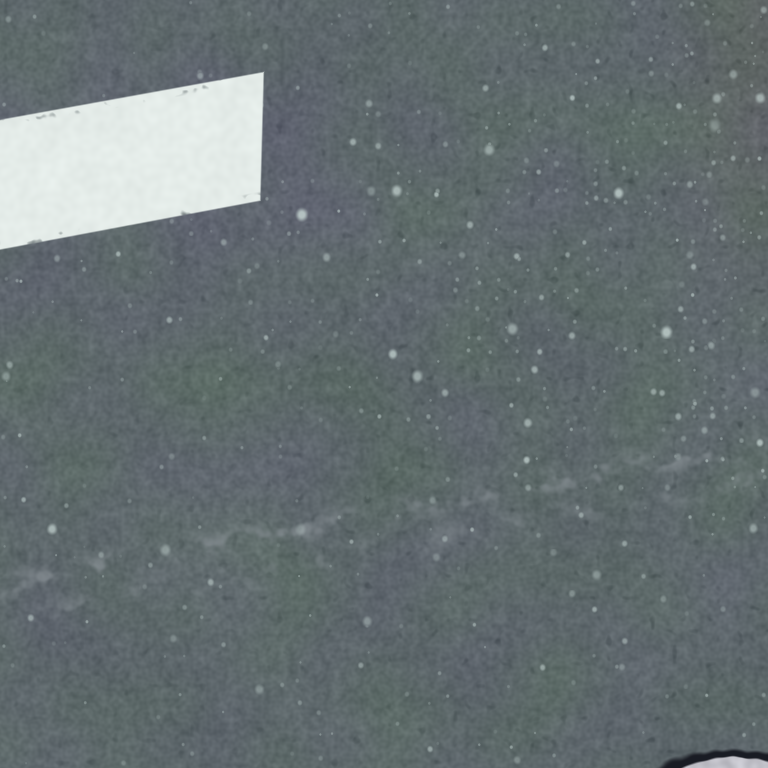
Give the GLSL for this texture, as a WebGL 2 fragment shader.

```glsl
#version 300 es
precision highp float;
// Worn asphalt with a painted road stripe at the upper left and a pale kerb stone in the corner.
// Gradient noise makes the grain and tint, hashed cells scatter bright grit,
// and signed distances shape the stripe, its chipped rim and the stone.

uniform vec2 u_resolution;
out vec4 outColor;

const vec3 ASPHALT = vec3(0.368, 0.410, 0.419);
const vec3 BLUE_TINT = vec3(0.006, -0.012, 0.018);
const vec3 WARM_TINT = vec3(0.008, -0.012, -0.016);
const vec3 GRIT = vec3(0.76, 0.82, 0.81);
const vec3 SCUFF = vec3(0.54, 0.57, 0.59);
const vec3 PAINT = vec3(0.895, 0.925, 0.912);
const vec3 STONE = vec3(0.76, 0.76, 0.79);
const vec3 SHADOW = vec3(0.10, 0.11, 0.14);

const vec2 STRIPE_TOP = vec2(0.844, 0.181);     // height at the left, slope
const vec2 STRIPE_BOTTOM = vec2(0.675, 0.188);
const vec2 STRIPE_END = vec2(0.322, 0.027);     // x at the bottom, lean
const vec2 SCUFF_LINE = vec2(0.237, 0.187);
const float GRAIN_STRENGTH = 0.085;
const float CHIP_DEPTH = 0.013;

float hash(vec2 p) {
    vec3 q = fract(p.xyx * vec3(0.1031, 0.1030, 0.0973));
    q += dot(q, q.yzx + 33.33);
    return fract((q.x + q.y) * q.z);
}

vec2 gradient(vec2 cell) {
    float angle = 6.2832 * hash(cell);
    return vec2(cos(angle), sin(angle));
}

float gradientNoise(vec2 p) {
    vec2 i = floor(p), f = fract(p);
    vec2 w = f * f * f * (f * (f * 6.0 - 15.0) + 10.0);
    vec2 e = vec2(1.0, 0.0);
    float low = mix(dot(gradient(i), f), dot(gradient(i + e), f - e), w.x);
    float high = mix(dot(gradient(i + e.yx), f - e.yx), dot(gradient(i + 1.0), f - 1.0), w.x);
    return mix(low, high, w.y);
}

float lineHeight(vec2 line, float x) {
    return line.x + line.y * x;
}

// Bright grit: one soft dot in some of the cells, denser to the upper right.
float gritLayer(vec2 uv, float cells, float amount, float seed) {
    vec2 cell = floor(uv * cells);
    vec2 key = cell + seed;
    vec2 center = 0.25 + 0.5 * vec2(hash(key + 11.3), hash(key + 47.9));
    vec2 mid = (cell + 0.5) / cells;
    float density = 0.35 + 0.9 * smoothstep(0.3, 0.9, mid.x) * smoothstep(0.2, 0.55, mid.y)
                  + 0.4 * smoothstep(0.15, 0.0, abs(mid.y - 0.63));
    float present = step(hash(key + 5.7), amount * density);
    float size = 0.10 + 0.13 * hash(key + 71.1);
    float dist = length((fract(uv * cells) - center) * vec2(1.0, 0.9));
    return present * (0.3 + 0.7 * hash(key + 90.2)) * smoothstep(size * 1.5, size * 0.4, dist);
}

vec3 asphalt(vec2 uv) {
    float broad = gradientNoise(uv * 5.0 + 3.0);
    float grain = 0.30 * gradientNoise(uv * 28.0) + 0.55 * gradientNoise(uv * vec2(88.0, 74.0) + 9.0)
                + 0.50 * gradientNoise(uv * 165.0 + 31.0);
    vec3 color = ASPHALT + 0.022 * broad + GRAIN_STRENGTH * grain;

    // Patches of blue, and a warmer upper right edge
    float nearStripe = smoothstep(0.30, 0.05, length((uv - vec2(0.24, 0.80)) * vec2(0.8, 1.0)));
    color += BLUE_TINT * (1.6 * gradientNoise(uv * 9.0 + 17.0) + 0.8 * nearStripe);
    color += WARM_TINT * smoothstep(0.82, 1.0, uv.x) * smoothstep(0.5, 0.9, uv.y);

    // Dark pits
    float pits = smoothstep(0.30, 0.60, gradientNoise(uv * 70.0 + 53.0));
    color -= 0.07 * pits * (0.5 + 0.5 * uv.x);

    // Broken pale scuffs along two rising lines
    float breaks = smoothstep(-0.02, 0.45, gradientNoise(uv * vec2(20.0, 34.0) + 5.0)
                 + 0.5 * gradientNoise(uv * 75.0));
    float offset = uv.y - lineHeight(SCUFF_LINE, uv.x);
    float scuff = exp(-pow(offset / 0.016, 2.0)) + 0.6 * exp(-pow((offset + 0.045) / 0.015, 2.0));
    color = mix(color, SCUFF, 0.65 * breaks * scuff);

    float grit = 0.0;
    for (int i = 0; i < 3; i++) {
        float k = float(i);
        grit = max(grit, gritLayer(uv, 34.0 + 22.0 * k, 0.05 + 0.025 * k, 19.0 * k) * (1.0 - 0.25 * k));
    }
    return mix(color, GRIT, 0.85 * grit);
}

void main() {
    vec2 uv = gl_FragCoord.xy / u_resolution;
    float soft = max(1.0 / min(u_resolution.x, u_resolution.y), 0.0015);
    vec3 color = asphalt(uv);

    // Stripe: inside distance to its three edges, with chips along the rims
    float below = lineHeight(STRIPE_TOP, uv.x) - uv.y;
    float above = uv.y - lineHeight(STRIPE_BOTTOM, uv.x);
    float inset = STRIPE_END.x + STRIPE_END.y * (uv.y - 0.11) - uv.x;
    float rim = min(below, above);
    float chips = smoothstep(0.22, 0.55, gradientNoise(uv * vec2(36.0, 62.0) + 2.0)
                + 0.35 * gradientNoise(uv * 120.0));
    float stripe = smoothstep(-soft, soft, min(rim, inset));
    float chipped = chips * smoothstep(CHIP_DEPTH, CHIP_DEPTH * 0.4, rim);
    vec3 paint = PAINT + 0.02 * gradientNoise(uv * 22.0) + 0.025 * gradientNoise(uv * 80.0);
    color = mix(color, mix(paint, ASPHALT * 0.95, 0.8 * chipped), stripe);

    // Corner stone: a flat ellipse inside a dark ragged outline
    float wobble = 0.003 * gradientNoise(uv * 55.0);
    float stone = (length((uv - vec2(0.955, -0.012)) / vec2(0.075, 0.026)) - 1.0) * 0.026 + wobble;
    color = mix(color, SHADOW, smoothstep(0.012, 0.006, stone));
    color = mix(color, STONE + 0.12 * gradientNoise(uv * 70.0), smoothstep(soft, -soft, stone));

    outColor = vec4(clamp(color, 0.0, 1.0), 1.0);
}
```
